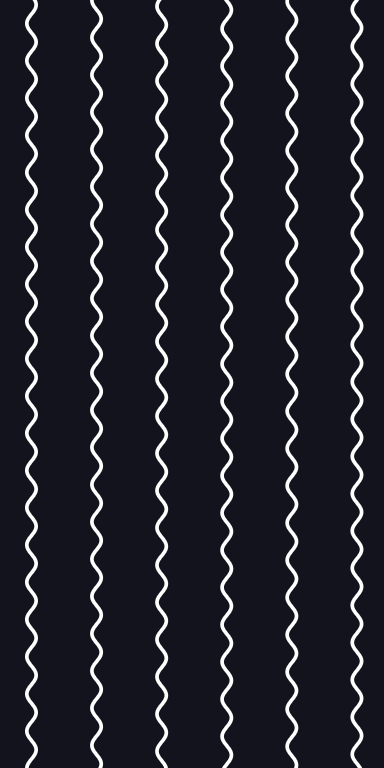
Give the GLSL for this pattern, as a Shadertoy shader.

```glsl
// Thin white wavy lines running down a near-black navy ground.
// Space is folded into evenly spaced columns; each column holds one sine
// stroke with its own phase, drawn from a slope-corrected distance.

const float TAU = 6.2831853;
const int COLUMNS = 6;

// All lengths are fractions of the canvas width.
const float FIRST_COLUMN = 0.082;
const float COLUMN_SPACING = 0.1695;
const float WAVELENGTH = 0.097;
const float AMPLITUDE = 0.0121;
const float HALF_STROKE = 0.0048;

const vec3 GROUND = vec3(0.075, 0.075, 0.118);
const vec3 STROKE = vec3(0.995);

// Position of the first right-hand crest, in wavelengths from the top.
float columnPhase(int column) {
    float phases[COLUMNS] = float[](0.13, 0.51, 0.67, 0.27, 0.54, 0.75);
    return phases[((column % COLUMNS) + COLUMNS) % COLUMNS];
}

// Approximate distance from p to a vertical sine curve centred on x = 0.
float waveDistance(vec2 p, float amplitude, float wavelength, float phase) {
    float angle = TAU * (p.y / wavelength - phase);
    float slope = amplitude * TAU / wavelength * sin(angle);
    return abs(p.x - amplitude * cos(angle)) / sqrt(1.0 + slope * slope);
}

// Coverage of a stroke, softened over one pixel.
float strokeMask(float dist, float halfWidth, float pixel) {
    return clamp((halfWidth - dist) / pixel + 0.5, 0.0, 1.0);
}

void mainImage(out vec4 fragColor, in vec2 fragCoord) {
    float pixel = 1.0 / iResolution.x;
    vec2 p = vec2(fragCoord.x, iResolution.y - fragCoord.y) * pixel;

    // Fold into the nearest column
    float column = floor((p.x - FIRST_COLUMN) / COLUMN_SPACING + 0.5);
    p.x -= FIRST_COLUMN + column * COLUMN_SPACING;

    // Wavy stroke over the ground
    float dist = waveDistance(p, AMPLITUDE, WAVELENGTH, columnPhase(int(column)));
    float mask = strokeMask(dist, HALF_STROKE, pixel);
    fragColor = vec4(mix(GROUND, STROKE, mask), 1.0);
}
```
